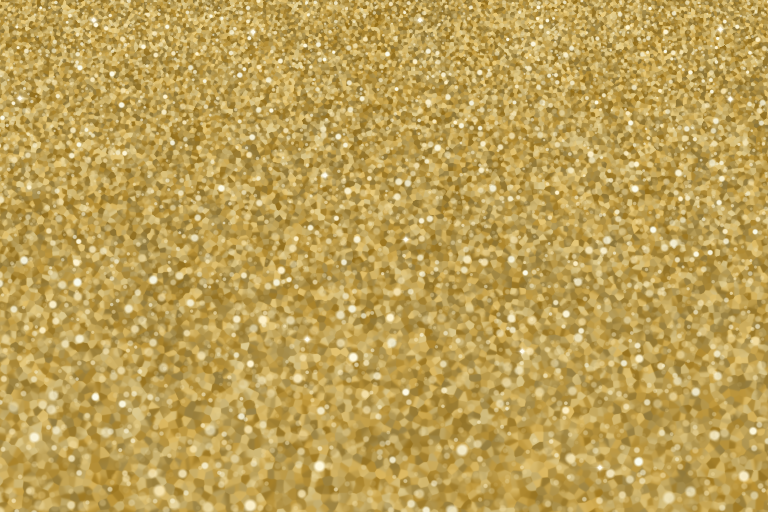
A Shadertoy shader for this texture:

```glsl
// Gold glitter sheet receding upward: soft facets, round bokeh glints and rare star sparkles.
// Every scatter lives on a jittered grid in perspective space (log depth), but shapes are
// measured on the canvas, so grains stay round while growing toward the bottom edge.

const float HORIZON = 1.6;   // height of the vanishing line, in canvas heights
const float CENTER_X = 0.75;

const vec3 DARK_GOLD = vec3(0.57, 0.45, 0.16);
const vec3 GOLD      = vec3(0.74, 0.61, 0.29);
const vec3 PALE_GOLD = vec3(0.91, 0.81, 0.53);
const vec3 WHITE_HOT = vec3(1.00, 0.98, 0.88);
const vec3 HUE_SHIFT = vec3(-0.03, 0.03, 0.13);   // orange to silvery

// Integer hash: three random values in 0..1 per grid cell
vec3 hash3(vec2 cell, int seed) {
    uvec3 v = uvec3(ivec3(ivec2(cell), seed)) * 1664525u + 1013904223u;
    for (int i = 0; i < 2; i++) {
        v.x += v.y * v.z;
        v.y += v.z * v.x;
        v.z += v.x * v.y;
        v ^= v >> 16u;
    }
    return vec3(v & 65535u) / 65535.0;
}

// Gradient noise, about -0.7..0.7
float cornerSlope(vec2 cell, vec2 offset, int seed) {
    float angle = 6.2832 * hash3(cell, seed).x;
    return dot(vec2(cos(angle), sin(angle)), offset);
}

float gradientNoise(vec2 p, int seed) {
    vec2 i = floor(p), f = p - i;
    vec2 u = f * f * f * (f * (f * 6.0 - 15.0) + 10.0);
    vec2 e = vec2(1.0, 0.0);
    return mix(mix(cornerSlope(i, f, seed), cornerSlope(i + e.xy, f - e.xy, seed), u.x),
               mix(cornerSlope(i + e.yx, f - e.yx, seed), cornerSlope(i + e.xx, f - e.xx, seed), u.x), u.y);
}

// Canvas position to grid position and back
vec2 project(vec2 pos, float size) {
    float depth = HORIZON - pos.y;
    return vec2((pos.x - CENTER_X) / depth, -log(depth)) / size;
}

vec2 unproject(vec2 grid, float size) {
    float depth = exp(-grid.y * size);
    return vec2(CENTER_X + grid.x * size * depth, HORIZON - depth);
}

// Soft mosaic: x is the facet tone, y its hue
vec2 facets(vec2 pos, float size, int seed) {
    vec2 base = floor(project(pos, size));
    float scale = size * (HORIZON - pos.y);
    vec3 sum = vec3(0.0);
    for (int k = 0; k < 9; k++) {
        vec2 cell = base + vec2(k % 3 - 1, k / 3 - 1);
        vec2 jitter = hash3(cell, seed).xy;
        vec2 d = (pos - unproject(cell + jitter, size)) / scale;
        sum += vec3(hash3(cell, seed + 1).xy, 1.0) * exp(-9.0 * dot(d, d));
    }
    return sum.xy / max(sum.z, 1e-5);
}

// Round glints laid over the colour; share is the part of the cells that glint
vec3 addGlints(vec3 color, vec2 pos, float size, float share, float strength, float pixel, int seed) {
    vec2 base = floor(project(pos, size));
    float scale = size * (HORIZON - pos.y);
    for (int k = 0; k < 9; k++) {
        vec2 cell = base + vec2(k % 3 - 1, k / 3 - 1);
        vec3 place = hash3(cell, seed);
        vec3 look = hash3(cell, seed + 1);
        if (look.x > share) continue;
        float dist = length(pos - unproject(cell + 0.15 + 0.7 * place.xy, size));
        float radius = scale * mix(0.22, 0.38, place.z);
        float soft = max(0.4 * radius, 0.7 * pixel);
        float disc = 1.0 - smoothstep(radius - soft, radius + soft, dist);
        float power = look.y * look.y;
        vec3 tint = mix(PALE_GOLD, WHITE_HOT, power) + HUE_SHIFT * (look.z - 0.5);
        color = mix(color, tint, disc * strength * mix(0.2, 1.0, power));
    }
    return color;
}

// Light of rare sparkles: a hot core with four thin rays
float sparkles(vec2 pos, float size, float share, int seed) {
    vec2 base = floor(project(pos, size));
    float light = 0.0;
    for (int k = 0; k < 9; k++) {
        vec2 cell = base + vec2(k % 3 - 1, k / 3 - 1);
        vec3 rnd = hash3(cell, seed);
        if (rnd.z > share) continue;
        vec2 d = abs(pos - unproject(cell + 0.2 + 0.6 * rnd.xy, size)) / 0.006;
        float rays = exp(-5.0 * min(d.x, d.y) - 0.9 * max(d.x, d.y));
        light += 1.2 * exp(-1.5 * dot(d, d)) + 0.6 * rays;
    }
    return min(light, 1.0);
}

void mainImage(out vec4 fragColor, in vec2 fragCoord) {
    float pixel = 1.0 / iResolution.y;
    vec2 pos = fragCoord * pixel;

    // Facet ground with broad drifts of tone and hue, crisper toward the top
    vec2 facet = facets(pos, 0.0095, 11);
    float drift = gradientNoise(pos * 5.0, 3) + 0.6 * gradientNoise(pos * 17.0, 5);
    float tone = 0.46 + (facet.x - 0.5) * mix(0.75, 1.1, pos.y) + 0.10 * drift;
    vec3 color = mix(DARK_GOLD, GOLD, clamp(2.0 * tone, 0.0, 1.0));
    color = mix(color, PALE_GOLD, clamp(2.0 * tone - 1.0, 0.0, 1.0));
    color += HUE_SHIFT * (facet.y - 0.45 + 0.25 * gradientNoise(pos * 9.0, 7));

    // Fine shimmer, then larger bokeh dots, then stars
    color = addGlints(color, pos, 0.011, 0.40, 0.65, pixel, 21);
    color = addGlints(color, pos, 0.019, 0.45, 1.0, pixel, 31);
    color = mix(color, vec3(1.0, 0.99, 0.93), sparkles(pos, 0.16, 0.28, 41));

    fragColor = vec4(clamp(color, 0.0, 1.0), 1.0);
}
```
